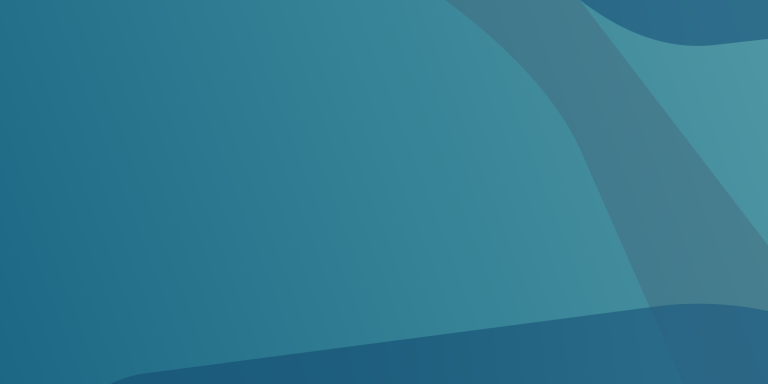
This background is drawn by a Shadertoy shader. Its source:

```glsl
// Teal diagonal gradient crossed by translucent, softly curved panels.

#define GRADIENT_AXIS vec2(0.42, 0.16)
#define TEAL_DEEP     vec3(0.11, 0.405, 0.52)
#define TEAL_MID      vec3(0.205, 0.505, 0.585)
#define TEAL_LIGHT    vec3(0.31, 0.59, 0.64)
#define SLATE         vec3(0.26, 0.36, 0.44)
#define NAVY_LEFT     vec3(0.09, 0.32, 0.46)
#define NAVY_RIGHT    vec3(0.13, 0.37, 0.51)
#define SLATE_OPACITY 0.35
#define NAVY_OPACITY  0.72

// Antialiased coverage: 1 where the field is positive.
float coverage(float field) {
    return clamp(0.5 + field / max(fwidth(field), 1e-5), 0.0, 1.0);
}

// Parabolic bend that begins once t is positive.
float bend(float t, float strength) {
    t = max(t, 0.0);
    return strength * t * t;
}

vec3 tealGradient(vec2 p) {
    float t = 2.0 * dot(p, GRADIENT_AXIS);
    vec3 lower = mix(TEAL_DEEP, TEAL_MID, clamp(t, 0.0, 1.0));
    return mix(lower, TEAL_LIGHT, clamp(t - 1.0, 0.0, 1.0));
}

// Wedge between a curved left side and a straight right side.
float wedge(vec2 p) {
    float leftX = 1.516 + 0.439 * (0.6 - p.y) - bend(p.y - 0.6, 1.133);
    float rightX = 1.51 + 0.767 * (1.0 - p.y);
    return coverage(p.x - leftX) * coverage(rightX - p.x);
}

// Rising bottom band, rounded at both ends.
float bottomBand(vec2 p) {
    float topY = 0.026 + 0.131 * (p.x - 0.365);
    topY -= bend(0.378 - p.x, 1.9) + bend(p.x - 1.706, 0.58);
    return coverage(topY - p.y);
}

// Corner panel hanging from the top right.
float topPanel(vec2 p) {
    float x = p.x - 1.862;
    float bottomY = 0.883 + 0.113 * x + bend(-x, 1.27);
    return coverage(p.y - bottomY) * coverage(p.x - 1.51);
}

void mainImage(out vec4 fragColor, in vec2 fragCoord) {
    // Canvas spans 2 by 1 units.
    vec2 p = fragCoord / iResolution.xy * vec2(2.0, 1.0);

    vec3 color = tealGradient(p);
    color = mix(color, SLATE, SLATE_OPACITY * wedge(p));

    // Both navy panels share one horizontal tint.
    vec3 navy = mix(NAVY_LEFT, NAVY_RIGHT, smoothstep(0.8, 1.9, p.x));
    float panels = max(bottomBand(p), topPanel(p));
    color = mix(color, navy, NAVY_OPACITY * panels);

    fragColor = vec4(color, 1.0);
}
```
